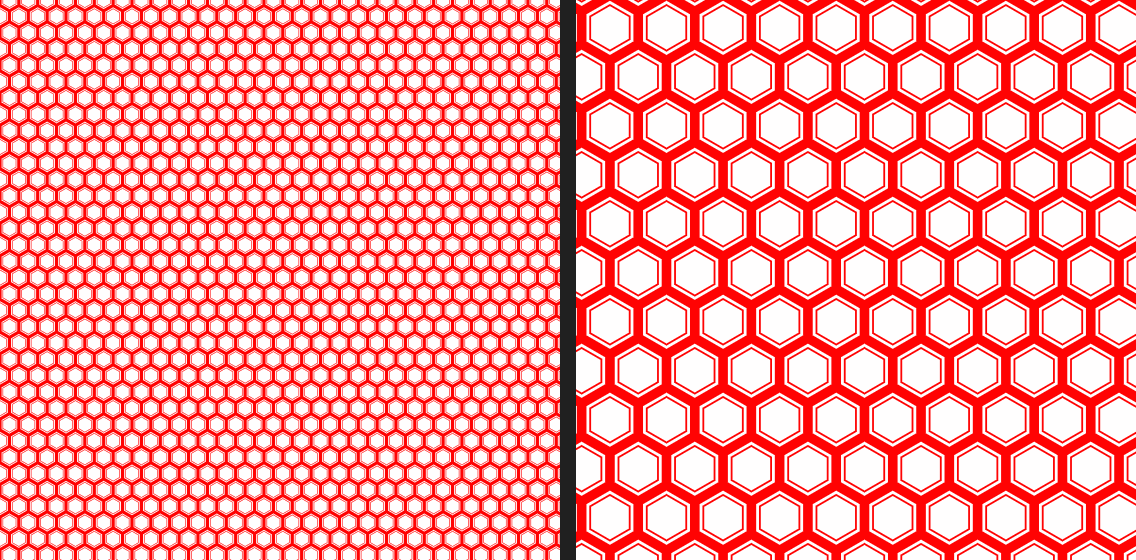
Left: the whole. Right: its middle third, enlarged.
Give the GLSL for this pattern, as a WebGL 2 fragment shader.

```glsl
#version 300 es
precision highp float;

uniform vec2 u_resolution;
out vec4 fragColor;

// Offset from the nearest cell centre; neighbouring centres are 1 apart
vec2 hexOffset(vec2 p) {
    vec2 period = vec2(1.0, sqrt(3.0));
    vec2 evenRow = mod(p, period) - 0.5 * period;
    vec2 oddRow = mod(p + 0.5 * period, period) - 0.5 * period;
    return dot(evenRow, evenRow) < dot(oddRow, oddRow) ? evenRow : oddRow;
}

// Distance inward from the border of a cell with upright side walls
float borderDistance(vec2 offset) {
    vec2 q = abs(offset);
    return 0.5 - max(q.x, dot(q, vec2(0.5, 0.5 * sqrt(3.0))));
}

// Share of a pixel that lies below the edge
float coverage(float edge, float dist, float pixel) {
    return clamp((edge - dist) / pixel + 0.5, 0.0, 1.0);
}

void main() {
    float cellsAcross = 29.7;
    float pixel = cellsAcross / u_resolution.y;

    // Rows are laid from the top edge, with a wall at the left corner
    vec2 p = vec2(gl_FragCoord.x, u_resolution.y - gl_FragCoord.y) * pixel;
    float d = borderDistance(hexOffset(p - vec2(0.0, 0.5 * sqrt(3.0))));

    // Thick shared wall, then a fine line just inside each cell
    float wall = coverage(0.085, d, pixel);
    float fineLine = coverage(0.167, d, pixel) - coverage(0.135, d, pixel);

    vec3 white = vec3(1.0, 0.995, 0.995);
    vec3 red = vec3(1.0, 0.01, 0.01);
    fragColor = vec4(mix(white, red, clamp(wall + fineLine, 0.0, 1.0)), 1.0);
}
```
